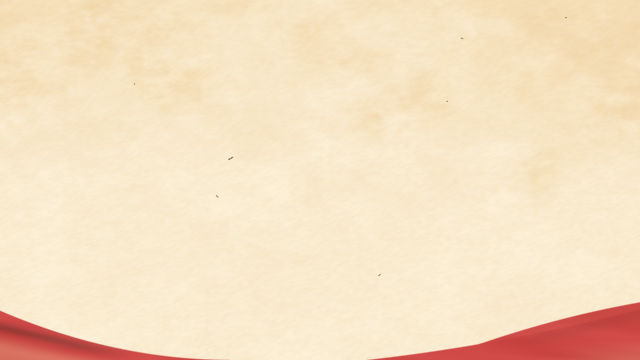
Give the GLSL for this background, as a Shadertoy shader.

```glsl
// Aged cream parchment with tan stains, soft grain and a few dark fibres,
// framed along the bottom by red silk folds sweeping in from both corners.
// Paper is layered value noise; each fold is the area below a smooth curve.

#define PAPER_LIGHT vec3(0.986, 0.942, 0.848)
#define PAPER_TAN   vec3(0.930, 0.800, 0.590)
#define SILK_RED    vec3(0.800, 0.275, 0.265)
#define SILK_LIGHT  vec3(0.865, 0.460, 0.390)
#define SILK_DARK   vec3(0.570, 0.235, 0.215)
#define FIBRE_COLOR vec3(0.480, 0.390, 0.260)
#define MOTTLE      0.42
#define GRAIN       0.14
#define FIBRE_CELLS 6.0

float hash(vec2 p) {
    return fract(sin(dot(p, vec2(127.1, 311.7))) * 43758.545);
}

float noise(vec2 p) {
    vec2 i = floor(p), f = fract(p);
    f = f * f * (3.0 - 2.0 * f);
    return mix(mix(hash(i), hash(i + vec2(1, 0)), f.x),
               mix(hash(i + vec2(0, 1)), hash(i + vec2(1, 1)), f.x), f.y);
}

float fbm(vec2 p) {
    float sum = 0.0, weight = 0.5;
    for (int i = 0; i < 5; i++) {
        sum += weight * noise(p);
        p = mat2(1.6, 1.2, -1.2, 1.6) * p + 7.3;
        weight *= 0.5;
    }
    return sum;
}

// Coverage of the area below a curve, given the height of the point above it
float below(float height, float softness) {
    return 1.0 - smoothstep(-softness, softness, height);
}

// Tapered dark stroke around the origin
float fibre(vec2 p, float angle, float len) {
    vec2 along = vec2(cos(angle), sin(angle));
    float t = clamp(dot(p, along), -len, len);
    return 1.0 - smoothstep(0.0008, 0.0032, length(p - along * t));
}

// Larger stains: centre and radius
const vec3 STAINS[7] = vec3[7](
    vec3(1.05, 0.675, 0.060), vec3(1.17, 0.740, 0.075), vec3(1.49, 0.510, 0.080),
    vec3(0.27, 0.900, 0.090), vec3(0.00, 0.770, 0.090), vec3(1.77, 0.740, 0.120),
    vec3(0.47, 0.780, 0.090));

vec3 paper(vec2 p, float aspect) {
    // Age deepens to the top and the upper right
    float age = 0.13 + 0.23 * smoothstep(0.40, 1.05, p.y);
    age += 0.20 * smoothstep(0.55, 1.0, p.x / aspect) * smoothstep(0.25, 1.0, p.y);
    age += 0.07 * smoothstep(0.35, 0.0, p.x) * smoothstep(0.4, 0.9, p.y);

    // Mottling, stretched sideways and stronger on the older part
    float blotch = fbm(p * vec2(8.0, 12.0) + 3.0) - 0.48;
    float fine = fbm(p * vec2(24.0, 40.0) + 19.0) - 0.48;
    age += (blotch + 0.6 * fine) * MOTTLE * mix(0.55, 1.1, smoothstep(0.3, 0.9, p.y));

    for (int i = 0; i < 7; i++) {
        vec2 d = (p - STAINS[i].xy) / STAINS[i].z;
        age += 0.20 * exp(-dot(d, d)) * (0.4 + 1.5 * (blotch + fine + 0.2));
    }

    // Slanted weave of the sheet
    vec2 weave = vec2(p.x + 0.5 * p.y, p.y - 0.4 * p.x);
    age += (noise(weave * vec2(70.0, 170.0)) - 0.5) * GRAIN;
    return mix(PAPER_LIGHT, PAPER_TAN, clamp(age, 0.0, 1.0));
}

vec3 addFibres(vec3 col, vec2 p) {
    vec2 cell = floor(p * FIBRE_CELLS);
    float seed = hash(cell + 4.7);
    vec2 centre = (cell + 0.2 + 0.6 * vec2(hash(cell + 1.3), hash(cell + 8.1))) / FIBRE_CELLS;
    float speck = fibre(p - centre, 6.28 * seed * 9.0, 0.003 * hash(cell + 2.9));
    col = mix(col, FIBRE_COLOR, 0.55 * speck * step(0.84, seed));
    return mix(col, FIBRE_COLOR, 0.75 * fibre(p - vec2(0.641, 0.560), 0.5, 0.006));
}

vec3 addSilk(vec3 col, vec2 p, float px) {
    float sheen = noise(vec2(p.x * 5.0, (p.y + 0.12 * p.x) * 40.0)) - 0.5;

    // Left fold: red rim, dark crease, pale lower cloth
    float taper = max(1.0 - p.x / 0.64, 0.0);
    float leftEdge = 0.137 * taper * taper;
    float crease = 0.092 - 0.25 * p.x + 0.08 * p.x * p.x;
    vec3 leftSilk = mix(SILK_RED, SILK_LIGHT, below(p.y - crease + 0.035, 0.025));
    float shade = exp(-pow((p.y - crease) / 0.013, 2.0));
    leftSilk = mix(leftSilk, SILK_DARK, 0.8 * shade * smoothstep(0.42, 0.15, p.x));
    col = mix(col, leftSilk + 0.06 * sheen, below(p.y - leftEdge, px) * step(p.x, 0.64));

    // Right folds: a back sheet rising behind the front one
    float back = p.x - 1.331;
    float backEdge = 0.044 + 0.345 * back - 0.19 * back * back;
    float front = max(p.x - 1.0185, 0.0);
    float frontEdge = 0.11 * front + 0.10 * front * front;
    vec3 backSilk = mix(SILK_RED, SILK_LIGHT, 0.12) + 0.05 * sheen;
    col = mix(col, backSilk, below(p.y - backEdge, px) * step(0.0, back));

    float glow = smoothstep(1.45, 1.80, p.x) * below(p.y - 0.025, 0.04);
    vec3 frontSilk = mix(SILK_RED, SILK_LIGHT, 0.85 * glow) + 0.06 * sheen;
    frontSilk = mix(frontSilk, SILK_DARK, 0.22 * exp(-pow((p.y - frontEdge + 0.012) / 0.02, 2.0))
                                        * smoothstep(1.35, 1.55, p.x));
    return mix(col, frontSilk, below(p.y - frontEdge, px) * step(1.0185, p.x));
}

void mainImage(out vec4 fragColor, in vec2 fragCoord) {
    vec2 p = fragCoord / iResolution.y;
    vec3 col = addFibres(paper(p, iResolution.x / iResolution.y), p);
    fragColor = vec4(addSilk(col, p, 1.0 / iResolution.y), 1.0);
}
```
